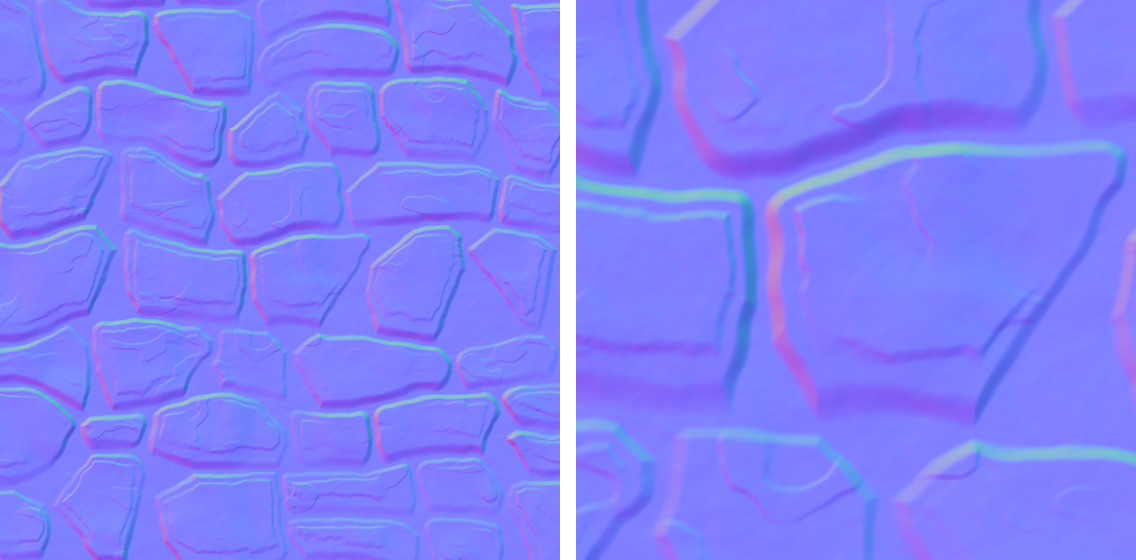
Left, the full canvas; right, a detail of the centre.
A WebGL 2 fragment shader for this texture map:

```glsl
#version 300 es
precision highp float;
// Tangent-space normal map of an irregular, closely laid stone wall.

uniform vec2 u_resolution;
out vec4 fragColor;

const float ROWS = 7.0;
const float SAMPLE_STEP = 0.0016;
const float EDGE_WIDTH = 0.009;
const float EDGE_HEIGHT = 0.0068;
const float MORTAR_INSET = 0.0025;
const float TILT_SCALE = 0.65;

float hash(vec2 p) {
    vec3 q = fract(p.xyx * 0.1031);
    q += dot(q, q.yzx + 33.33);
    return fract((q.x + q.y) * q.z);
}

float noise(vec2 p) {
    vec2 i = floor(p), f = fract(p);
    vec2 u = f * f * f * (f * (f * 6.0 - 15.0) + 10.0);
    float low = mix(hash(i), hash(i + vec2(1, 0)), u.x);
    float high = mix(hash(i + vec2(0, 1)), hash(i + vec2(1, 1)), u.x);
    return mix(low, high, u.y);
}

float fbm(vec2 p) {
    float sum = 0.0, gain = 0.53;
    for (int i = 0; i < 4; i++) {
        sum += gain * noise(p);
        p = mat2(1.6, 1.2, -1.2, 1.6) * p + 17.3;
        gain *= 0.5;
    }
    return sum;
}

// Wavy horizontal joint below a course of stones.
float courseLine(float row, float x) {
    float shift = 0.35 * (hash(vec2(row, 71.0)) - 0.5);
    float wave = 0.55 * (noise(vec2(x * 5.0, row * 9.0 + 40.0)) - 0.5);
    return (row + shift + wave) / ROWS;
}

// Tilted upright joint, in units of the stone width.
float uprightLine(vec2 cell, float y) {
    float shift = 0.55 * (hash(cell + 13.0) - 0.5);
    float tilt = 0.3 * (hash(cell + 57.0) - 0.5);
    return cell.x + shift + tilt * (y * ROWS - cell.y - 0.5);
}

// Distance inside the nearest stone (x) and a random seed for it (y).
vec2 stone(vec2 p) {
    float row = floor(p.y * ROWS);
    if (p.y < courseLine(row, p.x)) row -= 1.0;
    else if (p.y > courseLine(row + 1.0, p.x)) row += 1.0;
    float bottom = courseLine(row, p.x), top = courseLine(row + 1.0, p.x);

    float columns = mix(4.3, 6.3, hash(vec2(row, 5.0)));
    float x = p.x * columns + 3.0 * hash(vec2(row, 29.0));
    vec2 cell = vec2(floor(x), row);
    if (x < uprightLine(cell, p.y)) cell.x -= 1.0;
    else if (x > uprightLine(cell + vec2(1, 0), p.y)) cell.x += 1.0;
    float left = (x - uprightLine(cell, p.y)) / columns;
    float right = (uprightLine(cell + vec2(1, 0), p.y) - x) / columns;

    // Some places hold two thin stones, one on the other.
    float seed = hash(cell + 83.0);
    if (seed < 0.12) {
        float middle = mix(bottom, top, 0.5);
        if (p.y > middle) { bottom = middle; seed += 0.5; }
        else top = middle;
    }

    // Lower faces slope more gently than upper ones.
    float size = min(left + right, top - bottom);
    vec2 low = (vec2(left, p.y - bottom) - MORTAR_INSET) * vec2(0.85, 0.45);
    vec2 high = vec2(right, top - p.y) - MORTAR_INSET;
    vec2 gap = min(low, high);

    // Round the outline, then chip each corner by a random amount.
    float radius = 0.13 * mix(0.06, 0.24, hash(cell + seed * 91.0));
    vec2 q = radius - gap;
    float d = radius - length(max(q, 0.0)) - min(max(q.x, q.y), 0.0);
    for (int i = 0; i < 4; i++) {
        vec2 corner = vec2(i & 1, i >> 1);
        vec2 reach = mix(low, high, corner);
        float chip = hash(cell * 3.0 + corner + seed * 47.0);
        d = min(d, (reach.x + reach.y - 0.4 * size * chip * chip) * 0.75);
    }
    return vec2(d, seed);
}

float wallHeight(vec2 p) {
    vec2 rough = vec2(noise(p * 15.0), noise(p * 15.0 + 50.0)) - 0.5;
    rough += 0.4 * (vec2(noise(p * 46.0), noise(p * 46.0 + 90.0)) - 0.5);
    vec2 s = stone(p + 0.011 * rough);
    float wear = mix(0.35, 1.25, smoothstep(0.15, 0.85, noise(p * 8.0 + 63.0)));
    float face = smoothstep(0.0, EDGE_WIDTH, s.x);

    // Broken inner bevel that follows the outline.
    float inset = 0.008 + 0.013 * fbm(p * 24.0 + s.y * 60.0);
    float strength = smoothstep(0.2, 0.65, noise(p * 11.0 + 31.0));
    float bevel = strength * smoothstep(inset, inset + 0.005, s.x);

    // Thin ledges where layers have split from the face.
    float layers = fbm(p * vec2(6.0, 9.0) + s.y * 40.0);
    float ledge = smoothstep(0.44, 0.46, layers) - smoothstep(0.56, 0.58, layers);
    ledge *= smoothstep(0.35, 0.75, noise(p * 13.0 + 7.0));

    float grain = 0.0018 * fbm(p * 28.0) + 0.002 * noise(p * 10.0 + 20.0);
    return EDGE_HEIGHT * wear * face + 0.0023 * bevel + 0.0012 * face * ledge + grain;
}

vec3 surfaceNormal(vec2 p, float e) {
    float dx = wallHeight(p + vec2(e, 0)) - wallHeight(p - vec2(e, 0));
    float dy = wallHeight(p + vec2(0, e)) - wallHeight(p - vec2(0, e));
    return normalize(vec3(dx, -dy, 2.0 * e));
}

void main() {
    vec2 p = gl_FragCoord.xy / u_resolution;
    vec3 normal = surfaceNormal(p, SAMPLE_STEP);
    normal.xy *= TILT_SCALE;
    fragColor = vec4(0.5 + 0.5 * normal, 1.0);
}
```
